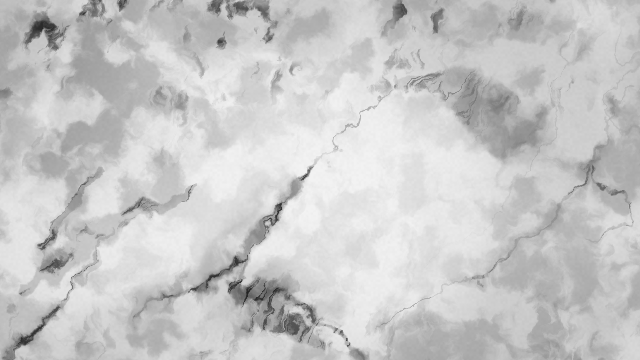
Write a Shadertoy shader that draws this texture.

```glsl
float hash(vec2 p) {
    vec3 q = fract(p.xyx * 0.1031);
    q += dot(q, q.yzx + 33.33);
    return fract((q.x + q.y) * q.z);
}

float noise(vec2 p) {
    vec2 i = floor(p), f = fract(p);
    f = f * f * f * (f * (f * 6.0 - 15.0) + 10.0);
    return mix(mix(hash(i), hash(i + vec2(1, 0)), f.x),
               mix(hash(i + vec2(0, 1)), hash(i + vec2(1, 1)), f.x), f.y);
}

float fbm(vec2 p) {
    float sum = 0.0, amp = 0.52;
    for (int i = 0; i < 5; i++) {
        sum += amp * noise(p + 50.0);
        p = mat2(1.6, 1.2, -1.2, 1.6) * p + 7.3;
        amp *= 0.5;
    }
    return sum;
}

vec2 warp(vec2 p) {
    return vec2(fbm(p), fbm(p + 37.0)) - 0.5;
}

// Distance to a tapered stroke and its local width; z holds the end widths
vec2 stroke(vec2 p, vec3 a, vec3 b) {
    vec2 ab = b.xy - a.xy;
    float t = clamp(dot(p - a.xy, ab) / dot(ab, ab), 0.0, 1.0);
    return vec2(length(p - a.xy - ab * t), mix(a.z, b.z, t));
}

float band(vec2 p, vec3 a, vec3 b) {
    vec2 s = stroke(p, a, b);
    return 1.0 - smoothstep(0.6, 1.05, s.x / s.y);
}

// Chain of strokes, darker where it is wider
float vein(vec2 p, vec3 path[6], float spread) {
    float ink = 0.0;
    for (int i = 0; i < 5; i++) {
        vec2 s = stroke(p, path[i], path[i + 1]);
        float weight = mix(0.3, 1.0, smoothstep(0.003, 0.014, s.y));
        float width = max(s.y * spread, 1.2 / iResolution.y);
        ink = max(ink, weight * (1.0 - smoothstep(0.2, 1.0, s.x / width)));
    }
    return ink;
}

void mainImage(out vec4 fragColor, in vec2 fragCoord) {
    vec2 p = fragCoord / iResolution.y;
    vec2 centred = fragCoord / iResolution.xy - 0.5;
    vec2 w = p + 0.11 * warp(p * 4.0) + 0.045 * warp(p * 26.0);
    vec2 along = vec2(dot(w, vec2(0.66, 0.75)), dot(w, vec2(-0.75, 0.66)));
    vec2 upright = vec2(dot(w, vec2(0.25, 0.97)), dot(w, vec2(-0.97, 0.25)));

    float cloud = fbm(w * 3.0 + 3.0);
    float mottle = fbm(w * 13.0);
    float strand = 1.0 - smoothstep(0.0, 0.1, abs(fbm(along * vec2(7.0, 36.0)) - 0.5));

    // Clean white slabs on either side of the main vein
    float slab = 1.0 - smoothstep(0.6, 1.15, length((w - vec2(1.07, 0.43)) / vec2(0.38, 0.36)));
    slab = max(slab, band(w, vec3(0.38, 0.26, 0.1), vec3(0.85, 0.68, 0.12)));
    float open = 1.0 - 0.75 * slab;

    // Polished base with soft clouds
    float shade = 0.945 - 0.21 * dot(centred, centred);
    shade -= open * (0.1 * smoothstep(0.35, 0.7, cloud) + 0.08 * smoothstep(0.4, 0.7, mottle));
    shade -= 0.04 * smoothstep(0.35, 0.65, mottle);

    // Grey mass with a firm left edge
    float mass = smoothstep(0.0, 0.03, w.x - 0.09 - 0.23 * (w.y - 0.48));
    mass *= (1.0 - smoothstep(0.2, 0.62, w.x)) * smoothstep(0.3, 0.6, w.y);
    shade -= mass * (0.06 + 0.08 * smoothstep(0.3, 0.65, mottle));

    // Grey patch on the right
    float patchy = band(w, vec3(1.1, 0.77, 0.015), vec3(1.27, 0.77, 0.045));
    patchy = max(patchy, band(w, vec3(1.28, 0.74, 0.07), vec3(1.45, 0.62, 0.1)));
    shade -= patchy * (0.07 + 0.08 * mottle);
    shade -= patchy * strand * 0.26 * (1.0 - smoothstep(1.18, 1.42, w.x));

    // Stranded bands on the lower left and under the main vein
    float grey = band(w, vec3(0.55, 0.51, 0.01), vec3(0.3, 0.36, 0.045));
    grey = max(grey, band(w, vec3(0.3, 0.36, 0.05), vec3(0.09, 0.21, 0.025)));
    grey = max(grey, band(w, vec3(0.3, 0.52, 0.01), vec3(0.14, 0.32, 0.018)));
    grey = max(grey, band(w, vec3(0.67, 0.2, 0.05), vec3(1.0, 0.03, 0.035)) * smoothstep(0.36, 0.55, mottle));
    grey = max(grey, band(w, vec3(0.6, 0.03, 0.04), vec3(0.8, 0.13, 0.045)) * smoothstep(0.4, 0.6, mottle));
    shade -= grey * (0.13 + 0.32 * strand * smoothstep(0.34, 0.58, mottle));

    // Short dark flecks, mostly along the top
    float fleck = smoothstep(0.57, 0.76, fbm(upright * vec2(13.0, 27.0) + 11.0));
    fleck *= smoothstep(0.38, 0.6, fbm(w * 4.5 + 21.0));
    shade -= fleck * open * mix(0.12, 0.5, smoothstep(0.6, 0.95, p.y));

    // Faint hairlines
    float hair = 1.0 - smoothstep(0.0, 0.012, abs(fbm(along * vec2(1.8, 3.4) + 5.0) - 0.5));
    shade -= 0.06 * hair * open * smoothstep(0.42, 0.6, cloud);

    // Principal veins: x, y, width
    vec3 spine[6] = vec3[6](vec3(1.1, 0.77, 0.004), vec3(0.9, 0.57, 0.004), vec3(0.83, 0.48, 0.013),
        vec3(0.69, 0.31, 0.017), vec3(0.57, 0.21, 0.013), vec3(0.38, 0.13, 0.005));
    vec3 foot[6] = vec3[6](vec3(0.69, 0.3, 0.01), vec3(0.67, 0.19, 0.016), vec3(0.8, 0.17, 0.01),
        vec3(0.88, 0.11, 0.009), vec3(0.96, 0.06, 0.011), vec3(1.04, 0.0, 0.007));
    vec3 heel[6] = vec3[6](vec3(0.32, 0.36, 0.005), vec3(0.24, 0.25, 0.009), vec3(0.17, 0.16, 0.009),
        vec3(0.11, 0.1, 0.012), vec3(0.07, 0.06, 0.013), vec3(0.02, 0.0, 0.012));
    vec3 rim[6] = vec3[6](vec3(1.05, 0.1, 0.003), vec3(1.39, 0.25, 0.006), vec3(1.53, 0.37, 0.007),
        vec3(1.62, 0.56, 0.007), vec3(1.68, 0.66, 0.005), vec3(1.8, 0.78, 0.004));
    vec3 spur[6] = vec3[6](vec3(1.62, 0.56, 0.006), vec3(1.64, 0.51, 0.008), vec3(1.73, 0.47, 0.007),
        vec3(1.75, 0.39, 0.006), vec3(1.68, 0.37, 0.007), vec3(1.62, 0.33, 0.003));
    float core = max(max(vein(w, spine, 1.0), vein(w, foot, 1.0)),
        max(vein(w, heel, 1.0), max(vein(w, rim, 1.0), vein(w, spur, 1.0))));
    float halo = max(max(vein(w, spine, 2.2), vein(w, foot, 3.0)),
        max(vein(w, heel, 2.2), vein(w, rim, 5.0)));
    shade -= 0.13 * halo * smoothstep(0.3, 0.6, mottle);
    shade = mix(shade, 0.16, core * (0.3 + 0.65 * strand));

    // Fine stone grain
    shade += 0.022 * (noise(p * 150.0) - 0.5);
    fragColor = vec4(vec3(clamp(shade, 0.12, 0.95)), 1.0);
}
```
